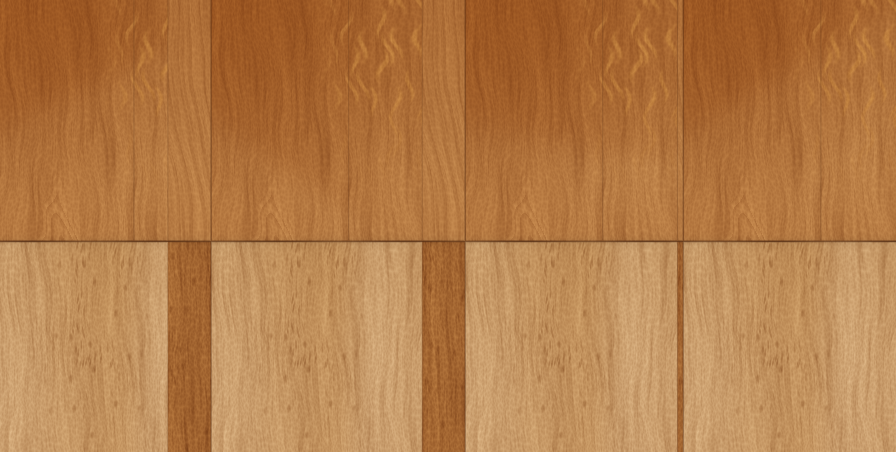
This texture is drawn by a Shadertoy shader. Its source:

```glsl
// Two rows of veneered wood panels, four across, with narrow filler strips between.
// Each panel repeats one grain in its local coordinates; layered sines bend the
// fibres, stretched cellular noise makes pores, and a sheen varies by panel.

const float ROW_SEAM = 0.466;
const float PANEL_START[4] = float[4](-0.008, 0.4665, 1.028, 1.510);
const float PANEL_END[4] = float[4](0.371, 0.933, 1.497, 2.2);
const float SHEEN_SLOPE[4] = float[4](0.5, -0.7, -0.2, 0.6);

const vec3 RED_BROWN = vec3(0.61, 0.34, 0.135);
const vec3 AMBER = vec3(0.72, 0.485, 0.265);
const vec3 GOLD = vec3(0.77, 0.52, 0.25);
const vec3 PALE = vec3(0.80, 0.63, 0.44);
const vec3 TAN = vec3(0.75, 0.555, 0.345);
const vec3 DARK_STRIP = vec3(0.635, 0.395, 0.19);
const vec3 SEAM = vec3(0.33, 0.17, 0.07);

vec2 hash2(vec2 p) {
    vec2 k = vec2(dot(p, vec2(127.1, 311.7)), dot(p, vec2(269.5, 183.3)));
    return fract(sin(k) * 43758.55);
}

// Distance to the nearest scattered cell point
float cellular(vec2 p) {
    vec2 cell = floor(p), f = fract(p);
    float d = 4.0;
    for (int j = -1; j <= 1; j++)
        for (int i = -1; i <= 1; i++) {
            vec2 o = vec2(i, j);
            vec2 r = o + hash2(cell + o) - f;
            d = min(d, dot(r, r));
        }
    return sqrt(d);
}

float sway(vec2 q) {
    return 0.5 * sin(q.y * 6.0 + q.x * 9.0)
         + 0.3 * sin(q.y * 15.0 - q.x * 21.0 + 1.3)
         + 0.15 * sin(q.y * 37.0 + q.x * 43.0);
}

// Sparse streaks along the fibres
float streaks(float t, float y, vec2 scale) {
    return smoothstep(0.34, 0.08, cellular(vec2(t, y) * scale));
}

// Thin growth line where a phase crosses whole numbers
float growthLine(float phase) {
    float f = fract(phase);
    return smoothstep(0.45, 0.95, f) * smoothstep(1.0, 0.95, f);
}

// Signed grain tone; t is the bent coordinate across the fibres
float grain(float t, float y) {
    float bands = 0.5 * sin(t * 52.0 + 0.9 * sin(y * 7.0)) + 0.3 * sin(t * 117.0 + 1.0)
                + 0.25 * sin(t * 263.0 + 2.0 * sin(y * 5.0));
    float fibres = cellular(vec2(t * 120.0, y * 3.5)) - 0.45;
    float pores = cellular(vec2(t * 200.0, y * 110.0)) - 0.45;
    float dark = streaks(t, y, vec2(62.0, 2.6));
    float hair = streaks(t + 0.7, y, vec2(130.0, 9.0));
    return 0.27 * bands + 0.5 * fibres + 0.95 * pores - 0.5 * dark - 0.4 * hair + 0.15;
}

// Nested pointed arches rising from the row seam, inside a lighter tongue
float archRings(vec2 q, vec2 apex) {
    float x = q.x - apex.x + 0.005 * sin(q.y * 37.0);
    float f = q.y - apex.y + 3.1 * sqrt(x * x + 0.00006) + 0.012 * sin(q.y * 61.0 + q.x * 90.0);
    float mask = smoothstep(0.02, -0.03, f) * smoothstep(0.085, 0.04, abs(x));
    return mask * (0.75 - 1.3 * growthLine(f * 24.0 + 0.3 * sin(f * 31.0)));
}

vec3 shadeGrain(vec3 wood, float tone) {
    return wood * exp(tone * vec3(0.10, 0.155, 0.22));
}

float lineMask(float d, float halfWidth, float px) {
    return 1.0 - smoothstep(halfWidth - px, halfWidth + px, abs(d));
}

vec3 upperPanel(vec2 q, float slope) {
    float t = q.x + 0.020 * sway(q);
    float lit = smoothstep(-0.05, 0.05, 0.72 + slope * (q.x - 0.03) - q.y);
    float light = 0.24 * lit + 0.62 * smoothstep(1.0, 0.48, q.y) + 0.4 * smoothstep(0.1, 0.5, q.x);
    vec3 wood = mix(RED_BROWN, AMBER, min(light, 1.0));
    // Upright golden flecks in the upper right
    float flame = streaks(t + 0.008 * sin(q.y * 70.0), q.y, vec2(46.0, 7.0));
    flame *= smoothstep(0.22, 0.33, q.x) * smoothstep(0.55, 0.85, q.y);
    wood = mix(wood, GOLD, 0.75 * flame);
    // Long figure lines, sparse and drifting
    float figure = growthLine(t * 23.0 + 0.6 * sway(q * vec2(1.0, 0.6) + 2.0));
    figure *= smoothstep(-0.3, 0.7, sin(q.y * 9.0 + q.x * 31.0));
    return shadeGrain(wood, grain(t, q.y) - 0.5 * figure + 0.55 * archRings(q, vec2(0.137, 0.63)));
}

vec3 upperStrip(vec2 q) {
    float bend = 0.06 * smoothstep(0.82, 0.48, q.y);
    float t = q.x - bend + 0.012 * sway(q);
    vec3 wood = mix(AMBER, RED_BROWN, 0.4 * smoothstep(0.6, 1.0, q.y));
    return shadeGrain(wood, 0.85 * grain(t + 3.0, q.y) + 0.15 - 0.6 * growthLine(t * 38.0));
}

// Thin pore dashes in clusters, and rare knots
float flecks(vec2 q) {
    float cluster = smoothstep(0.35, 0.75, cellular(q * vec2(16.0, 5.0) + 3.0));
    float pores = streaks(q.x + 0.004 * sin(q.y * 50.0), q.y, vec2(110.0, 20.0));
    float knots = smoothstep(0.12, 0.02, cellular(q * vec2(20.0, 9.0) + 5.0));
    return 1.2 * cluster * pores + 1.2 * knots;
}

vec3 lowerPanel(vec2 q) {
    float t = q.x + 0.014 * sway(q + 4.0);
    float middle = smoothstep(0.06, 0.16, t) * smoothstep(0.38, 0.27, t);
    float aged = 0.6 * middle + 0.35 * smoothstep(0.1, 0.45, q.y) + 0.1 * sin(t * 31.0);
    vec3 wood = mix(PALE, TAN, clamp(aged, 0.0, 1.0));
    float figure = growthLine(t * 27.0 + 0.5 * sway(q + 1.0)) * smoothstep(-0.2, 0.8, sin(q.y * 11.0 + q.x * 37.0));
    float tone = 0.95 * grain(t + 7.0, q.y) - 0.45 * figure - flecks(q + 2.0) * (0.2 + 0.8 * middle);
    return shadeGrain(wood, tone);
}

vec3 lowerStrip(vec2 q) {
    float t = q.x + 0.009 * sway(q);
    return shadeGrain(DARK_STRIP, 1.5 * grain(t + 11.0, q.y) - 0.9 * flecks(q + 9.0));
}

void mainImage(out vec4 fragColor, in vec2 fragCoord) {
    vec2 p = fragCoord / iResolution.xy * vec2(1.98, 1.0);
    float px = 0.7 / iResolution.y;
    int id = 0;
    for (int i = 1; i < 4; i++) if (p.x >= PANEL_START[i]) id = i;
    vec2 q = vec2(p.x - PANEL_START[id], p.y);
    float edge = p.x - PANEL_END[id];
    float upper = smoothstep(-px, px, p.y - ROW_SEAM);

    // Wood surfaces
    vec3 body = mix(lowerPanel(q), upperPanel(q, SHEEN_SLOPE[id]), upper);
    vec3 strip = mix(lowerStrip(q), upperStrip(vec2(edge, p.y)), upper);
    vec3 col = mix(body, strip, smoothstep(-px, px, edge));

    // Joints, with faint board lines inside the upper row
    float joint = 0.0;
    for (int i = 1; i < 4; i++)
        joint = max(joint, lineMask(p.x - PANEL_START[i], 0.0016, px));
    float faint = max(lineMask(edge, 0.001, px), upper * lineMask(q.x - 0.304, 0.0012, px));
    float row = lineMask(p.y - ROW_SEAM, 0.0019, px) * (0.65 + 0.12 * sin(p.x * 23.0));
    col = mix(col, SEAM, max(max(0.45 * joint, 0.27 * faint), row));
    col *= 1.0 - 0.08 * exp(-abs(p.y - ROW_SEAM) * 120.0);
    fragColor = vec4(col, 1.0);
}
```
